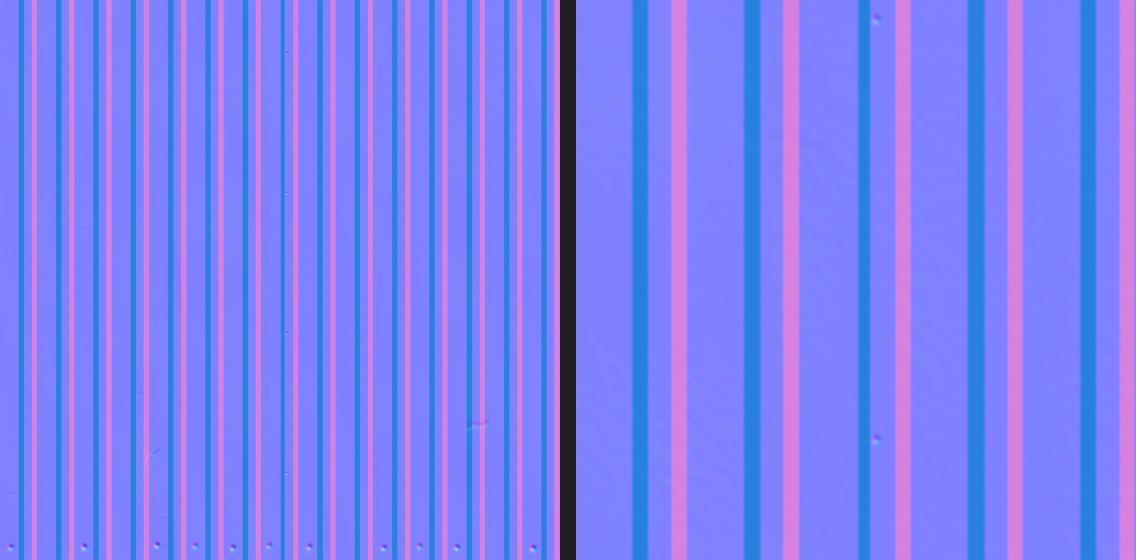
Left, the full canvas; right, a detail of the centre.
Reproduce this texture map procedurally as a WebGL 1 fragment shader.

```glsl
precision highp float;
uniform vec2 u_resolution;

// Tangent-space normal map of ribbed sheet metal: fifteen vertical grooves, each with
// a falling (blue) and a rising (pink) wall. Surface slopes from walls, fixing dimples,
// creases and wrapping noise are summed, then normalised and encoded as colour.

const float RIBS = 15.0;
const float FALL_CENTER = 0.573;   // wall positions and half widths, in ribs
const float RISE_CENTER = 0.921;
const float FALL_HALF = 0.070;
const float RISE_HALF = 0.067;
const float WIDTH_VARIATION = 0.006;
const float WALL_SOFTNESS = 0.020;
const float FALL_SLOPE = -0.95;
const float RISE_SLOPE = 0.92;
const float BASE_TILT = 0.015;

const float LAP_RIB = 7.0;         // overlapped sheet with a narrower wall
const float LAP_NARROWING = 0.72;
const vec2 LAP_PIT_START = vec2(0.512, 0.155);
const float LAP_PITS = 4.0;
const float LAP_PIT_RADIUS = 0.0022;

const vec2 DIMPLE_POS = vec2(0.25, 0.0235); // x in ribs, y in canvas
const float DIMPLE_RADIUS = 0.0042;
const float DIMPLE_DEPTH = 1.0;

const vec2 GRAIN_CELLS = vec2(180.0, 180.0);
const float GRAIN_SLOPE = 0.030;
const vec2 BUCKLE_CELLS = vec2(30.0, 9.0);
const float BUCKLE_SLOPE = 0.022;

float hash(vec2 p) {
  vec3 q = fract(p.xyx * vec3(0.1031, 0.1030, 0.0973));
  q += dot(q, q.yzx + 33.33);
  return fract((q.x + q.y) * q.z);
}

// Value noise that repeats after the given number of cells
float tileNoise(vec2 p, vec2 cells) {
  vec2 i = floor(p);
  vec2 f = fract(p);
  f = f * f * (3.0 - 2.0 * f);
  vec2 lo = mod(i, cells);
  vec2 hi = mod(i + 1.0, cells);
  return mix(mix(hash(lo), hash(vec2(hi.x, lo.y)), f.x),
             mix(hash(vec2(lo.x, hi.y)), hash(hi), f.x), f.y);
}

vec2 noiseSlope(vec2 uv, vec2 cells) {
  vec2 p = uv * cells;
  vec2 e = vec2(0.4, 0.0);
  return vec2(tileNoise(p - e.xy, cells) - tileNoise(p + e.xy, cells),
              tileNoise(p - e.yx, cells) - tileNoise(p + e.yx, cells));
}

vec2 wrapDelta(vec2 d) {
  return fract(d + 0.5) - 0.5;
}

// Slope of a smooth pit around the offset v
vec2 pit(vec2 v, float radius) {
  vec2 t = v / radius;
  return -2.0 * t * exp(-dot(t, t));
}

// Slope of a groove along the segment from a to b
vec2 crease(vec2 uv, vec2 a, vec2 b, float radius) {
  vec2 d = wrapDelta(uv - a);
  vec2 ab = b - a;
  float along = clamp(dot(d, ab) / dot(ab, ab), 0.0, 1.0);
  d.y -= 0.003 * sin(along * 6.2832);
  return pit(d - ab * along, radius);
}

float wall(float x, float center, float halfWidth) {
  float soft = max(WALL_SOFTNESS, 0.7 * RIBS / u_resolution.x);
  float d = abs(fract(x - center + 0.5) - 0.5);
  return 1.0 - smoothstep(halfWidth - soft, halfWidth + soft, d);
}

void main() {
  vec2 uv = gl_FragCoord.xy / u_resolution;
  float rib = floor(uv.x * RIBS);
  float x = fract(uv.x * RIBS);
  vec2 slope = vec2(0.0, BASE_TILT);

  // Groove walls, slightly different in each rib
  float lap = 1.0 - step(0.5, abs(rib - LAP_RIB));
  float fallHalf = FALL_HALF + WIDTH_VARIATION * (hash(vec2(rib, 3.0)) - 0.5);
  float riseHalf = RISE_HALF + WIDTH_VARIATION * (hash(vec2(rib, 8.0)) - 0.5);
  fallHalf *= mix(1.0, LAP_NARROWING, lap);
  slope.x += FALL_SLOPE * wall(x, FALL_CENTER, fallHalf);
  slope.x += RISE_SLOPE * wall(x, RISE_CENTER, riseHalf);

  // Fixing dimples along the lower edge, strongest on every second rib
  vec2 jitter = vec2(hash(vec2(rib, 21.0)), hash(vec2(rib, 34.0))) - 0.5;
  vec2 dimple = vec2((rib + DIMPLE_POS.x) / RIBS, DIMPLE_POS.y) + jitter * 0.006;
  float chance = hash(vec2(rib, 55.0));
  float depth = mix(0.6 + 0.4 * chance, 0.6 * step(0.6, chance), mod(rib, 2.0));
  slope += DIMPLE_DEPTH * depth * pit(wrapDelta(uv - dimple), DIMPLE_RADIUS);

  // Small pits down the lap joint
  vec2 lapOffset = wrapDelta((uv - LAP_PIT_START) * vec2(1.0, LAP_PITS));
  slope += 0.4 * pit(lapOffset / vec2(1.0, LAP_PITS), LAP_PIT_RADIUS);

  // Creases from knocks
  slope += 0.28 * crease(uv, vec2(0.260, 0.180), vec2(0.285, 0.200), 0.0018);
  slope += 0.25 * crease(uv, vec2(0.838, 0.236), vec2(0.868, 0.245), 0.0045);
  slope += 0.14 * crease(uv, vec2(0.240, 0.294), vec2(0.253, 0.296), 0.0025);

  // Broad buckling and patchy fine grain
  float patches = smoothstep(0.35, 0.9, tileNoise(uv * vec2(30.0, 12.0), vec2(30.0, 12.0)));
  slope += BUCKLE_SLOPE * noiseSlope(uv, BUCKLE_CELLS);
  slope += GRAIN_SLOPE * (0.25 + patches) * noiseSlope(uv, GRAIN_CELLS);

  vec3 normal = normalize(vec3(slope, 1.0));
  gl_FragColor = vec4(normal * 0.5 + 0.5, 1.0);
}
```
